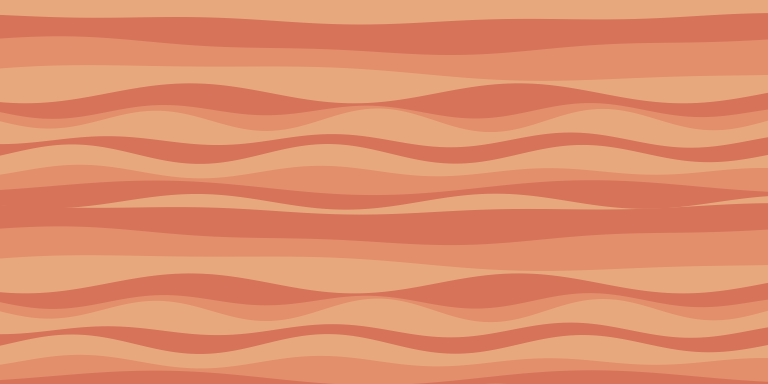
A Shadertoy shader for this background:

```glsl
// Flat wavy strata in three warm tones, stacked from the top down.
// Each stratum fills everything below its undulating upper edge, so later ones
// overlap and pinch out earlier ones; the whole stack repeats down the canvas.

const float TAU = 6.2831853;
const vec3 PALE = vec3(0.91, 0.66, 0.49);
const vec3 ORANGE = vec3(0.89, 0.56, 0.42);
const vec3 RED = vec3(0.84, 0.45, 0.35);

const int STRATA = 11;
const int STACKS = 2;
const float STACK_HEIGHT = 0.495;
const float RIPPLE = 0.005;

// Per stratum, in canvas heights: mean depth of the edge, height of its swell,
// wavelength, position of one crest, and tone (0 pale, 1 orange, 2 red).
const float DEPTH[STRATA] = float[STRATA](
    0.049, 0.119, 0.188, 0.243, 0.289, 0.313, 0.365, 0.401, 0.447, 0.488, 0.525);
const float SWELL[STRATA] = float[STRATA](
    0.010, 0.020, 0.020, 0.021, 0.016, 0.026, 0.015, 0.021, 0.013, 0.015, 0.016);
const float WAVELENGTH[STRATA] = float[STRATA](
    2.00, 2.00, 2.20, 0.86, 0.56, 0.57, 0.60, 0.65, 0.60, 1.25, 0.75);
const float CREST[STRATA] = float[STRATA](
    0.00, 0.10, 0.45, 0.49, 0.41, 0.42, 0.29, 0.20, 0.21, 0.34, 0.53);
const int TONE[STRATA] = int[STRATA](2, 1, 0, 2, 1, 0, 2, 0, 1, 2, 0);

float hash(float n) {
    return fract(sin(n * 12.9898) * 43758.5453);
}

vec3 toneColor(int tone) {
    return tone == 0 ? PALE : (tone == 1 ? ORANGE : RED);
}

// Cosine wave that reaches +1 at the crest position
float wave(float x, float crest, float wavelength) {
    return cos(TAU * (x - crest) / wavelength);
}

// Depth of a stratum's upper edge: main swell plus a small random ripple
float edgeDepth(float x, int i) {
    float seed = float(i) + 1.0;
    float rippleLength = mix(0.65, 1.0, hash(seed));
    float ripple = RIPPLE * wave(x, hash(seed + 31.0), rippleLength);
    return DEPTH[i] - SWELL[i] * wave(x, CREST[i], WAVELENGTH[i]) - ripple;
}

// Antialiased coverage of the region below an edge
float coverage(float distanceBelow, float pixel) {
    return clamp(distanceBelow / pixel + 0.5, 0.0, 1.0);
}

void mainImage(out vec4 fragColor, in vec2 fragCoord) {
    float pixel = 1.0 / iResolution.y;
    vec2 p = fragCoord * pixel;
    float depth = 1.0 - p.y;

    // Paint the strata over a pale top layer
    vec3 color = PALE;
    for (int stack = 0; stack < STACKS; stack++) {
        float stackTop = float(stack) * STACK_HEIGHT;
        for (int i = 0; i < STRATA; i++) {
            float below = depth - stackTop - edgeDepth(p.x, i);
            color = mix(color, toneColor(TONE[i]), coverage(below, pixel));
        }
    }
    fragColor = vec4(color, 1.0);
}
```
